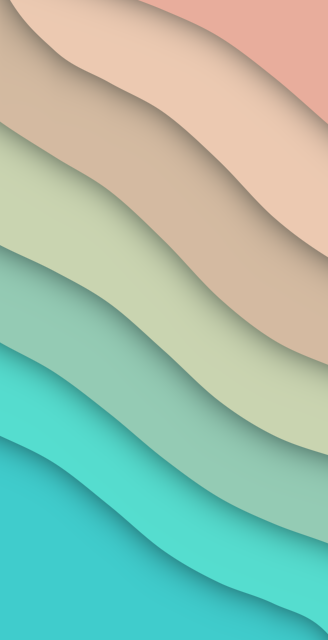
Give the GLSL for this background, as a Shadertoy shader.

```glsl
// Smooth curve through evenly spaced depths; the first and last only set the end slopes.
float curve(float x, float k[9]) {
    float s = clamp(x, 0.0, 1.0) * 6.0;
    int i = min(int(s), 5);
    float t = s - float(i);
    float a = k[i], b = k[i + 1], c = k[i + 2], d = k[i + 3];
    return b + 0.5 * t * (c - a + t * (2.0 * a - 5.0 * b + 4.0 * c - d
             + t * (3.0 * (b - c) + d - a)));
}

// Lays a sheet of paper above its wavy edge, with a soft shadow below it.
void addSheet(inout vec3 color, vec2 p, vec3 paint, float depths[9]) {
    float aspect = iResolution.x / iResolution.y;
    float x = clamp(p.x, 0.01, 0.99);
    float slope = (curve(x + 0.01, depths) - curve(x - 0.01, depths)) / (0.02 * aspect);
    float dist = (p.y - curve(p.x, depths)) / sqrt(1.0 + slope * slope);

    float below = max(dist, 0.0);
    float shadow = 0.31 * exp(-below / 0.026 - pow(below / 0.05, 2.0));
    color *= 1.0 - shadow * vec3(1.0, 0.94, 0.92);

    float blur = 0.75 / iResolution.y;
    color = mix(paint, color, smoothstep(-blur, blur, dist));
}

void mainImage(out vec4 fragColor, in vec2 fragCoord) {
    // Depth is measured from the top edge downward.
    vec2 p = fragCoord / iResolution.xy;
    p.y = 1.0 - p.y;

    // Sheets stacked from the lowest to the topmost.
    vec3 color = vec3(0.25, 0.80, 0.80);
    addSheet(color, p, vec3(0.335, 0.865, 0.81),
        float[9](0.645, 0.681, 0.724, 0.790, 0.861, 0.910, 0.943, 0.991, 1.133));
    addSheet(color, p, vec3(0.58, 0.795, 0.705),
        float[9](0.484, 0.535, 0.582, 0.646, 0.717, 0.777, 0.818, 0.849, 0.883));
    addSheet(color, p, vec3(0.79, 0.83, 0.69),
        float[9](0.336, 0.383, 0.424, 0.474, 0.548, 0.626, 0.680, 0.711, 0.732));
    addSheet(color, p, vec3(0.83, 0.73, 0.63),
        float[9](0.124, 0.190, 0.245, 0.298, 0.376, 0.465, 0.531, 0.570, 0.599));
    addSheet(color, p, vec3(0.925, 0.79, 0.695),
        float[9](-0.276, -0.029, 0.079, 0.129, 0.176, 0.251, 0.339, 0.402, 0.445));
    addSheet(color, p, vec3(0.91, 0.68, 0.61),
        float[9](-0.110, -0.078, -0.046, -0.016, 0.016, 0.057, 0.120, 0.194, 0.268));

    fragColor = vec4(color, 1.0);
}
```
